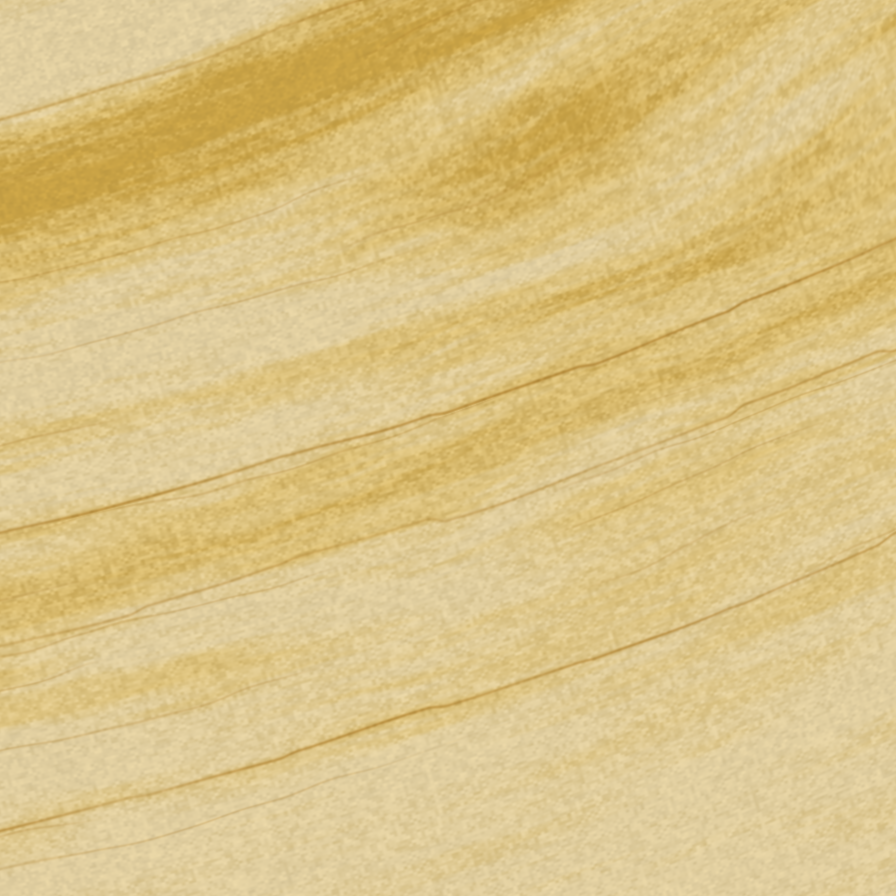
This texture is drawn by a Shadertoy shader. Its source:

```glsl
// Honey-coloured sandstone: gently curved beds rising to the right, cut by thin
// brown seams. A bed height is bent out of the canvas, stretched value noise
// stains it with ochre, and fine isotropic noise adds the sand grain.

#define BED_SLOPE 0.24
#define BED_CURVE 0.095
#define WAVINESS 0.022
#define STREAK_CONTRAST 1.0
#define GRAIN_SCALE 300.0
#define GRAIN_CONTRAST 0.15
#define SEAM_WIDTH 0.0021
#define SEAM_STRENGTH 0.62
#define HAIRLINES 16

const vec3 PALE_SAND = vec3(0.880, 0.808, 0.625);
const vec3 HONEY     = vec3(0.865, 0.757, 0.475);
const vec3 OCHRE     = vec3(0.785, 0.635, 0.270);
const vec3 SEAM_RUST = vec3(0.665, 0.475, 0.150);

// Bed heights and strengths of the four main seams
const vec4 SEAM_LEVEL = vec4(0.065, 0.281, 0.400, 0.863);
const vec4 SEAM_WEIGHT = vec4(0.95, 0.70, 1.0, 0.85);

float hash(vec2 p) {
    vec3 q = fract(vec3(p.xyx) * 0.1031);
    q += dot(q, q.yzx + 33.33);
    return fract((q.x + q.y) * q.z);
}

float noise(vec2 p) {
    vec2 cell = floor(p), f = fract(p);
    f = f * f * (3.0 - 2.0 * f);
    return mix(mix(hash(cell), hash(cell + vec2(1, 0)), f.x),
               mix(hash(cell + vec2(0, 1)), hash(cell + vec2(1, 1)), f.x), f.y);
}

float band(float height, float centre, float width) {
    float d = (height - centre) / width;
    return exp(-d * d);
}

// Height within the layers: constant along each curved bed
float bedHeight(vec2 uv) {
    float rise = uv.x * (BED_SLOPE + BED_CURVE * uv.x);
    return uv.y - rise * (1.0 + 0.25 * smoothstep(0.7, 1.0, uv.y));
}

// Random offsets joined by abrupt steps, as small breaks in a seam
float brokenOffset(float x, float seed) {
    float cell = floor(x), f = smoothstep(0.86, 1.0, fract(x));
    return mix(hash(vec2(cell, seed)), hash(vec2(cell + 1.0, seed)), f) - 0.5;
}

// Ochre stain from the large beds, without the fine streaks
float bedStain(float b, float x) {
    float stain = mix(0.10, 0.36, smoothstep(-0.05, 0.36, b));
    stain += 0.48 * band(b, 0.795, 0.070);
    stain += 0.38 * band(b, 0.655, 0.040) * smoothstep(0.2, 0.65, x);
    stain += 0.30 * band(b, 0.465, 0.025) * smoothstep(0.35, 0.9, x);
    stain += 0.34 * band(b, 0.340, 0.042);
    stain -= 0.18 * band(b, 0.430, 0.025) * (1.0 - smoothstep(0.3, 0.8, x));
    return stain - 0.22 * smoothstep(0.86, 0.90, b);
}

// Streaks at four widths, all drawn out along the beds
float streaks(float x, float b) {
    float s = 0.46 * (noise(vec2(x * 2.2 + 3.0, b * 11.0 + 20.0)) - 0.5);
    s += 0.42 * (noise(vec2(x * 3.6 + 9.0, b * 30.0 + 50.0)) - 0.5);
    s += 0.32 * (noise(vec2(x * 6.0 + 17.0, b * 75.0 + 90.0)) - 0.5);
    return s + 0.24 * (noise(vec2(x * 13.0 + 31.0, b * 170.0 + 200.0)) - 0.5);
}

void mainImage(out vec4 fragColor, in vec2 fragCoord) {
    vec2 uv = fragCoord / iResolution.xy;
    float b = bedHeight(uv);
    float along = uv.x + 0.3 * uv.y;
    float wavy = b + WAVINESS * (noise(vec2(along * 5.0, b * 9.0 + 7.0)) - 0.5)
                   + 0.3 * WAVINESS * (noise(vec2(along * 17.0, b * 25.0 + 40.0)) - 0.5);

    // Stained beds; the lower, paler stone is also calmer
    float calm = mix(0.55, 1.0, smoothstep(-0.05, 0.35, b));
    float stain = bedStain(wavy, uv.x) + STREAK_CONTRAST * calm * streaks(along, wavy);

    // Main seams with a soft ochre halo
    float seam = 0.0;
    for (int i = 0; i < 4; i++) {
        float seed = float(i) * 7.0 + 2.0;
        float d = b - SEAM_LEVEL[i] - 0.010 * brokenOffset(uv.x * 6.0 + seed, seed)
                - 0.008 * (noise(vec2(uv.x * 9.0, seed)) - 0.5);
        float strength = SEAM_WEIGHT[i] * mix(0.45, 1.0, noise(vec2(uv.x * 7.0, seed + 60.0)));
        seam = max(seam, strength * band(d, 0.0, SEAM_WIDTH));
        stain += 0.20 * strength * exp(-abs(d) / 0.008);
    }

    // Faint broken hairlines between them
    for (int i = 0; i < HAIRLINES; i++) {
        float seed = float(i) + 100.0;
        float level = mix(0.0, 0.95, (float(i) + hash(vec2(seed, 3.0))) / float(HAIRLINES));
        float d = wavy - level - 0.02 * (uv.x - 0.5) * (hash(vec2(seed, 5.0)) - 0.5);
        float visible = smoothstep(0.45, 0.8, noise(vec2(uv.x * 4.0, seed)));
        seam = max(seam, 0.36 * visible * band(d, 0.0, SEAM_WIDTH * 0.8));
    }

    // Sand grain, a little longer along the beds
    vec2 grainPos = vec2(along * 0.75, b) * GRAIN_SCALE + 500.0;
    float grain = noise(grainPos) + 0.6 * noise(grainPos * 0.47 + 70.0) - 0.8;
    stain = clamp(stain + 1.2 * GRAIN_CONTRAST * grain, 0.0, 1.0);

    vec3 color = mix(PALE_SAND, HONEY, smoothstep(0.0, 0.55, stain));
    color = mix(color, OCHRE, smoothstep(0.42, 1.0, stain));
    color = mix(color, SEAM_RUST, SEAM_STRENGTH * seam);
    color *= 1.0 - 0.45 * GRAIN_CONTRAST * grain;
    fragColor = vec4(color, 1.0);
}
```
